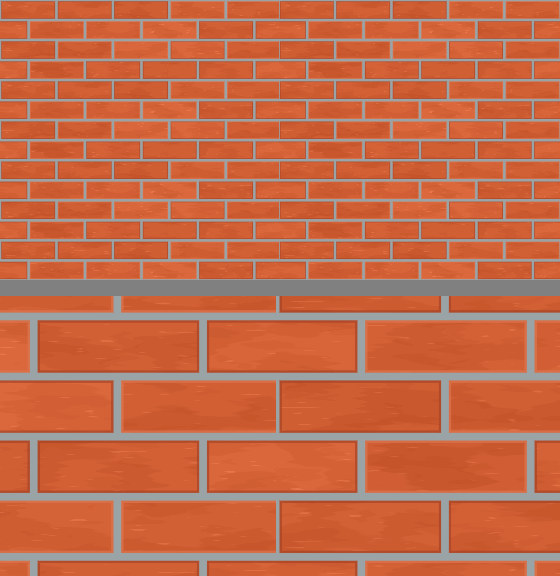
Top: the whole. Bottom: its middle third, enlarged.
Write a Shadertoy shader that draws this texture.

```glsl
#define BRICK vec2(0.2016, 0.07154)
#define PANEL_WIDTH 0.9948
#define COLUMNS 5.0
#define ROW_CYCLE 4.0
#define HALF_JOINT 0.0046
#define RIM_WIDTH 0.0028
#define MORTAR vec3(0.605, 0.640, 0.650)
#define DARK_CLAY vec3(0.780, 0.335, 0.170)
#define LIGHT_CLAY vec3(0.860, 0.408, 0.238)
#define DARK_RIM vec3(0.660, 0.270, 0.150)
#define LIGHT_RIM vec3(0.860, 0.455, 0.305)
#define STREAK_TINT vec3(0.050, 0.060, 0.055)

vec2 hash2(vec2 p) {
    vec3 q = fract(p.xyx * vec3(0.1031, 0.1030, 0.0973));
    q += dot(q, q.yzx + 33.33);
    return fract((q.xx + q.yz) * q.zy);
}

float cornerSlope(vec2 cell, vec2 offset) {
    float angle = 6.28319 * hash2(cell).x;
    return dot(vec2(cos(angle), sin(angle)), offset);
}

float gradientNoise(vec2 p) {
    vec2 i = floor(p), f = p - i;
    vec2 w = f * f * f * (f * (f * 6.0 - 15.0) + 10.0);
    vec2 e = vec2(1.0, 0.0);
    float low = mix(cornerSlope(i, f), cornerSlope(i + e.xy, f - e.xy), w.x);
    float high = mix(cornerSlope(i + e.yx, f - e.yx), cornerSlope(i + e.xx, f - e.xx), w.x);
    return mix(low, high, w.y);
}

// Clay face: broad ragged patches and fine horizontal streaks
vec3 clayFace(vec2 p, vec2 seed) {
    vec2 q = p + seed * 37.0;
    float fray = gradientNoise(q * vec2(18.0, 190.0));
    vec2 warped = q + vec2(0.030 * fray, 0.0);
    float broad = gradientNoise(warped * vec2(10.0, 24.0));
    float fine = gradientNoise(warped * vec2(22.0, 65.0) + 7.0);
    float patches = smoothstep(-0.03, 0.03, broad + 0.25 * fine);
    float stains = smoothstep(0.20, 0.26, fine - 0.4 * broad);
    float streaks = smoothstep(0.40, 0.50, gradientNoise(q * vec2(32.0, 290.0) + 19.0));
    float tone = 0.1 + 0.65 * seed.x + 0.32 * patches - 0.20 * stains;
    return mix(DARK_CLAY, LIGHT_CLAY, tone) + STREAK_TINT * streaks;
}

void mainImage(out vec4 fragColor, in vec2 fragCoord) {
    vec2 uv = fragCoord / iResolution.xy;
    vec2 p = vec2(2.0 * uv.x, 1.0 - uv.y);
    float pixel = 1.0 / iResolution.y;

    // Two panels side by side, the second overlapping the first
    p.x -= PANEL_WIDTH * min(floor(p.x / PANEL_WIDTH), 1.0);

    // Running bond: odd courses shift by half a brick
    vec2 grid = p / BRICK;
    float row = floor(grid.y);
    grid.x += 0.494 * mod(row, 2.0);
    vec2 local = fract(grid) * BRICK;
    vec2 id = vec2(mod(floor(grid.x), COLUMNS), mod(row, ROW_CYCLE));
    vec2 seed = hash2(id * vec2(7.0, 13.0) + 3.0);

    // Distance inward from the brick edge
    vec2 border = min(local, BRICK - local) - HALF_JOINT;
    float inside = min(border.x, border.y);

    // Face, thin rim, then mortar
    vec3 color = clayFace(local, seed);
    vec3 rimColor = mix(LIGHT_RIM, DARK_RIM, step(0.5, seed.y));
    float rim = 1.0 - smoothstep(RIM_WIDTH - 0.5 * pixel, RIM_WIDTH + 0.5 * pixel, inside);
    color = mix(color, rimColor, 0.75 * rim);
    color = mix(MORTAR, color, smoothstep(-0.6 * pixel, 0.6 * pixel, inside));
    fragColor = vec4(color, 1.0);
}
```
